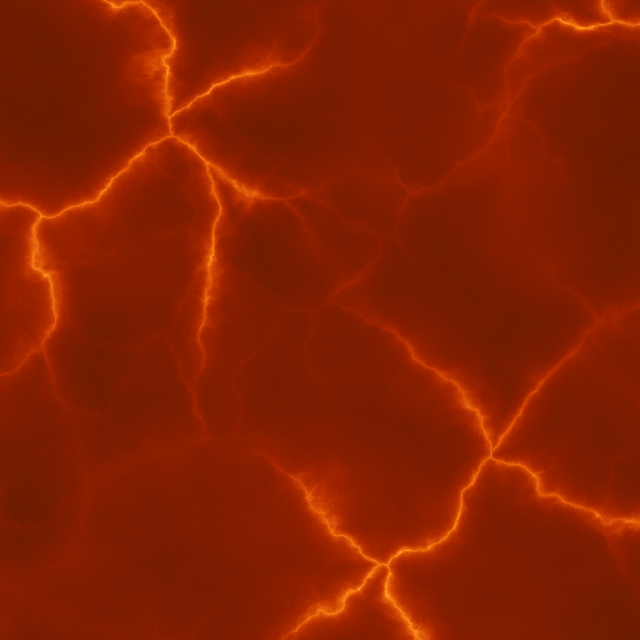
Give the GLSL for this texture, as a WebGL 2 fragment shader.

```glsl
#version 300 es
precision highp float;

#define CELLS 2.7          // large cells across the canvas
#define BRANCH_CELLS 6.0   // small cells that carry faint side branches
#define WARP 0.18          // how far turbulence bends the veins
#define WARP_FREQ 5.5
#define CORE_WIDTH 0.0075
#define HALO_WIDTH 0.030
#define CORE_HEAT 0.21
#define HALO_HEAT 0.19
#define SMOKE_HEAT 0.17
#define BASE_HEAT 0.375
#define GRAIN 0.030
#define GRAIN_FREQ 512.0

uniform vec2 u_resolution;
out vec4 fragColor;

const mat2 DIAGONAL = mat2(0.707, 0.707, -0.707, 0.707);

float hash(vec2 p) {
    return fract(sin(dot(p, vec2(127.1, 311.7))) * 43758.5453);
}

vec2 hash2(vec2 p) {
    return vec2(hash(p), hash(p + vec2(37.4, 17.9)));
}

float noise(vec2 p) {
    vec2 i = floor(p), f = fract(p);
    f = f * f * (3.0 - 2.0 * f);
    return mix(mix(hash(i), hash(i + vec2(1, 0)), f.x),
               mix(hash(i + vec2(0, 1)), hash(i + vec2(1, 1)), f.x), f.y);
}

float fbm(vec2 p) {
    float sum = 0.0, amp = 0.5;
    mat2 turn = mat2(0.8, 0.6, -0.6, 0.8);
    for (int i = 0; i < 6; i++) {
        sum += amp * noise(p);
        p = turn * p * 2.03 + 11.3;
        amp *= 0.5;
    }
    return sum;
}

// Distance to the nearest border between jittered cells
float cellEdge(vec2 p) {
    vec2 cell = floor(p), f = fract(p);
    vec2 nearCell = vec2(0.0), nearest = vec2(0.0);
    float best = 1e3;
    for (int y = -1; y <= 1; y++)
    for (int x = -1; x <= 1; x++) {
        vec2 g = vec2(x, y);
        vec2 r = g + 0.1 + 0.8 * hash2(cell + g) - f;
        float d = dot(r, r);
        if (d < best) { best = d; nearest = r; nearCell = g; }
    }
    float edge = 1e3;
    for (int y = -2; y <= 2; y++)
    for (int x = -2; x <= 2; x++) {
        vec2 g = nearCell + vec2(x, y);
        vec2 r = g + 0.1 + 0.8 * hash2(cell + g) - f;
        vec2 gap = r - nearest;
        if (dot(gap, gap) > 1e-4)
            edge = min(edge, dot(0.5 * (r + nearest), normalize(gap)));
    }
    return edge;
}

// Dark red through orange to yellow, driven by the red level
vec3 lava(float heat) {
    float x = heat - 0.49;
    float green = 0.11 + 0.08 * x + 0.8 * x * x + 1.6 * x * x * x;
    float blue = 0.12 * pow(max(x, 0.0) * 1.9, 4.0);
    return clamp(vec3(heat, green, blue), 0.0, 1.0);
}

void main() {
    vec2 uv = gl_FragCoord.xy / u_resolution;

    // Turbulent bending, with the cell grid set on the diagonal
    vec2 bend = vec2(fbm(uv * WARP_FREQ + 3.7), fbm(uv * WARP_FREQ + 51.2)) - 0.5;
    vec2 p = DIAGONAL * (uv + WARP * bend);

    // Main veins with frayed cores, fading in and out along their length
    float fray = fbm(uv * 34.0) - 0.5;
    float d = cellEdge(p * CELLS + 4.0) / CELLS;
    float power = smoothstep(0.28, 0.74, noise(uv * 2.7 + 8.3));
    float width = CORE_WIDTH * (0.5 + 0.5 * power);
    float core = exp(-max(d + 0.010 * fray, 0.0) / width);
    float heat = BASE_HEAT + 0.07 * exp(-d / 0.05);
    heat += power * CORE_HEAT * (1.0 + 1.2 * fray) * core;
    heat += power * HALO_HEAT * exp(-d / HALO_WIDTH);

    // Thin fibres around the veins
    float strand = abs(fbm(uv * 13.0 + 90.0) - 0.5);
    heat += (0.02 + 0.06 * power) * exp(-strand / 0.025) * exp(-d / 0.025);

    // Faint side branches
    float b = cellEdge((p + 0.4 * WARP * bend.yx) * BRANCH_CELLS + 23.0) / BRANCH_CELLS;
    float faint = smoothstep(0.4, 0.85, noise(uv * 5.0 + 31.0)) * (0.2 + 0.8 * exp(-d / 0.06));
    heat += faint * (0.08 * exp(-b / 0.005) + 0.05 * exp(-b / 0.018));

    // Smoke and fine grain
    heat += SMOKE_HEAT * fbm(uv * 5.0 + 70.0);
    heat += GRAIN * (hash(floor(uv * GRAIN_FREQ)) - 0.5);

    fragColor = vec4(lava(heat), 1.0);
}
```
